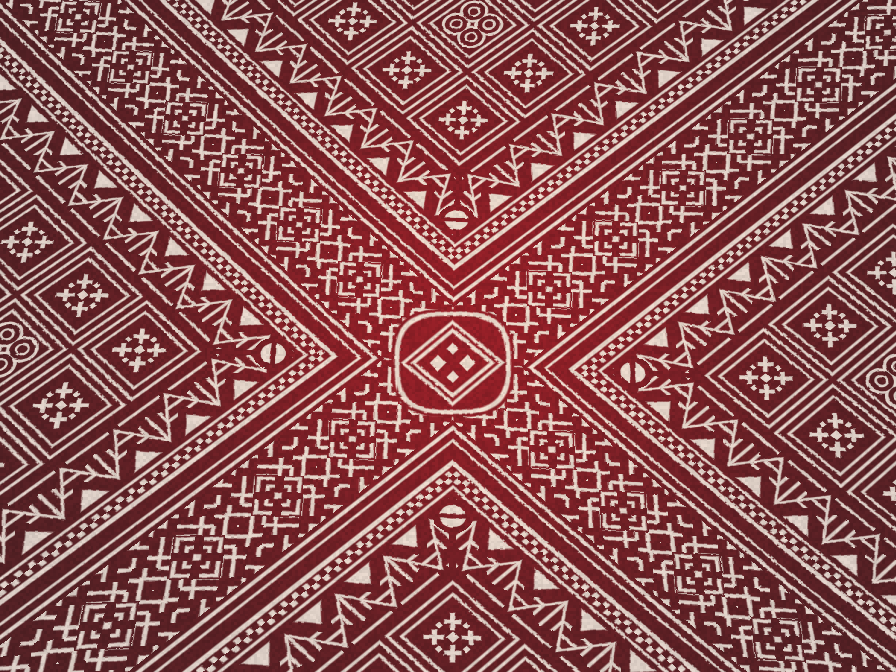
A WebGL 1 fragment shader for this pattern:

```glsl
precision highp float;
// A woven crimson rug: two fretwork stripes cross at a round medallion, and the
// four wedges between them hold mitred borders and a lattice of diamond cells.
// Skewed rug axes are folded by symmetry, then cream threads are drawn as strokes.
uniform vec2 u_resolution;

const float CELL = 0.155;
const float LATTICE_START = 0.2975;
const float STRIPE_EDGE = 0.095;

float hash(vec2 p) {
  return fract(sin(dot(p, vec2(127.1, 311.7))) * 43758.5453);
}

float fill(float d, float soft) {
  return 1.0 - smoothstep(-soft, soft, d);
}

float stroke(float d, float halfWidth, float soft) {
  return fill(abs(d) - halfWidth, soft);
}

// Rug axes: x is constant along the falling stripe, y along the rising one.
vec2 rugAxes(vec2 p) {
  float falling = p.y + 0.885 * p.x - 0.07 * p.x * p.x;
  float rising = p.y - 0.76 * p.x;
  return vec2(falling * (1.0 + 0.2 * min(falling, 0.0)),
              rising * (1.0 + 0.2 * p.y));
}

// Rounded ring with a double diamond and four small blossoms.
float medallion(vec2 p, float r, float soft) {
  vec2 q = abs(p);
  float ink = stroke((r - 1.0) * 0.078, 0.0034, soft);
  float diamond = q.x / 0.075 + q.y / 0.062;
  ink = max(ink, stroke((diamond - 0.98) * 0.048, 0.0024, soft));
  ink = max(ink, stroke((diamond - 0.78) * 0.048, 0.0028, soft));
  vec2 side = abs(q - vec2(0.022, 0.0));
  vec2 pole = abs(q - vec2(0.0, 0.021));
  ink = max(ink, fill(side.x + side.y - 0.012, soft));
  return max(ink, fill(pole.x + pole.y - 0.009, soft));
}

// Broken square branches on a grid, chosen by hash.
float branches(vec2 p, float size, float halfWidth, float soft) {
  vec2 g = p / size;
  vec2 node = floor(g + 0.5);
  vec2 cell = floor(g);
  vec2 d = (g - node) * size;
  float upright = step(0.42, hash(vec2(node.x, cell.y) + 3.0));
  float level = step(0.42, hash(vec2(cell.x, node.y) + 19.0));
  return max(stroke(d.x, halfWidth, soft) * upright,
             stroke(d.y, halfWidth, soft) * level);
}

// Mirrored stepped branches around square rosettes.
float fretwork(float across, float along, float soft) {
  float local = abs(mod(along - 0.155, 0.16) - 0.08);
  float ring = local + across;
  float gap = step(0.01, abs(local - across));
  float rosette = max(stroke(ring - 0.024, 0.0044, soft) * gap,
                      fill(ring - 0.008, soft));
  rosette = max(rosette, stroke(ring - 0.046, 0.0046, soft) * gap);
  float branch = branches(vec2(ring, local - across), 0.026, 0.0048, soft);
  return max(rosette, branch * step(0.055, ring));
}

// Parallel lines with two rows of checks between the inner pair.
float border(float depth, float along, float soft) {
  float ink = stroke(depth - STRIPE_EDGE, 0.0034, soft);
  ink = max(ink, stroke(depth - 0.113, 0.0024, soft));
  ink = max(ink, stroke(depth - 0.144, 0.0042, soft));
  ink = max(ink, stroke(depth - 0.178, 0.0026, soft));
  float row = step(0.161, depth);
  float check = abs(fract(along / 0.022 + 0.5 * row) - 0.5) * 0.022;
  return max(ink, fill(check - 0.0048, soft) * stroke(depth - 0.161, 0.0095, soft));
}

// Zigzag with comb-filled peaks on one side and small triangles on the other.
float combZigzag(float depth, float along, float soft) {
  float q = abs(fract(along / 0.1) - 0.5) * 2.0;
  float zigzag = 0.2 + 0.075 * q;
  float ink = stroke((depth - zigzag) * 0.6, 0.0026, soft);
  float tooth = abs(fract(along / 0.02) - 0.5) * 0.02;
  float above = step(zigzag, depth) * step(depth, 0.262 - 0.02 * q);
  ink = max(ink, stroke(tooth, 0.003, soft) * above);
  float rung = abs(fract(depth / 0.02) - 0.5) * 0.02;
  float below = step(depth, zigzag) * step(zigzag - 0.028, depth) * step(0.222, depth);
  ink = max(ink, stroke(rung, 0.003, soft) * below);
  ink = max(ink, stroke(depth - 0.279, 0.0028, soft) * step(q, 0.8));
  float triangle = max(0.19 - depth, (depth - 0.19 - 0.06 * (q - 0.48)) * 0.6);
  ink = max(ink, fill(triangle, soft));
  return ink * step(0.184, depth) * step(depth, 0.287);
}

// Double-lined cells holding a blossom cross, or a four-lobed knot.
float lattice(vec2 rug, float soft) {
  vec2 scaled = (rug - LATTICE_START) / CELL;
  vec2 id = floor(scaled);
  vec2 c = fract(scaled) - 0.5;
  float edge = max(abs(c.x), abs(c.y));
  float ink = stroke((edge - 0.45) * CELL, 0.0027, soft);
  ink = max(ink, stroke((edge - 0.35) * CELL, 0.0025, soft));
  vec2 q = abs(vec2(c.x + c.y, c.x - c.y));
  float major = max(q.x, q.y);
  float minor = min(q.x, q.y);
  float arm = max(minor - 0.035, abs(major - 0.26) - 0.14);
  float tick = max(minor - 0.12, abs(major - 0.25) - 0.035);
  float bud = abs(major - 0.19) + abs(minor - 0.19) - 0.055;
  float heart = major + minor - 0.09;
  float blossom = fill(min(min(arm, tick), min(heart, bud)) * CELL, soft);
  float lobe = length(vec2(major - 0.27, minor));
  float knot = max(stroke((lobe - 0.21) * CELL, 0.004, soft),
                   stroke((lobe - 0.09) * CELL, 0.003, soft));
  float isKnot = step(length(mod(id, 3.0) - 1.0), 0.1);
  return max(ink, mix(blossom, knot, isKnot));
}

void main() {
  vec2 uv = gl_FragCoord.xy / u_resolution.y;
  vec2 p = uv - vec2(0.5 * u_resolution.x / u_resolution.y + 0.007, 0.46);
  float soft = 1.25 / u_resolution.y;

  // Uneven stitches
  float stitch = hash(floor(uv * 230.0));
  vec2 woven = p + 0.0016 * (stitch - 0.5);
  vec2 rug = abs(rugAxes(woven));
  float depth = min(rug.x, rug.y);
  float along = max(rug.x, rug.y);

  // Stripes, borders and wedges
  float ink = fretwork(depth, along, soft * 1.4) * step(depth, 0.084);
  vec2 tip = vec2(rug.x - rug.y, rug.x + rug.y - 0.435);
  float comb = combZigzag(depth, along, soft) * step(0.008, along - depth);
  ink = max(ink, comb * step(0.046, length(tip)));
  ink = max(ink, border(depth, along, soft));
  ink = max(ink, lattice(rug, soft) * step(LATTICE_START, depth));
  float lens = max(length(tip) - 0.03, 0.006 - abs(tip.y));
  ink = max(ink, fill(lens, soft));

  // Central medallion
  vec2 oval = abs(woven) / vec2(0.083, 0.073);
  float r = pow(pow(oval.x, 3.0) + pow(oval.y, 3.0), 1.0 / 3.0);
  ink = mix(medallion(woven, r, soft), ink, smoothstep(1.08, 1.12, r));

  // Wool colours under a warm central light
  vec2 fromLight = p - vec2(0.02, 0.06);
  float light = exp(-dot(fromLight, fromLight) * 5.0);
  vec3 ground = mix(vec3(0.31, 0.125, 0.14), vec3(0.57, 0.12, 0.15), light);
  vec3 cream = mix(vec3(0.87, 0.82, 0.79), vec3(0.93, 0.87, 0.81), light);
  ground *= 0.92 + 0.16 * stitch;
  cream *= 0.94 + 0.1 * stitch;
  gl_FragColor = vec4(mix(ground, cream, ink * 0.98), 1.0);
}
```
